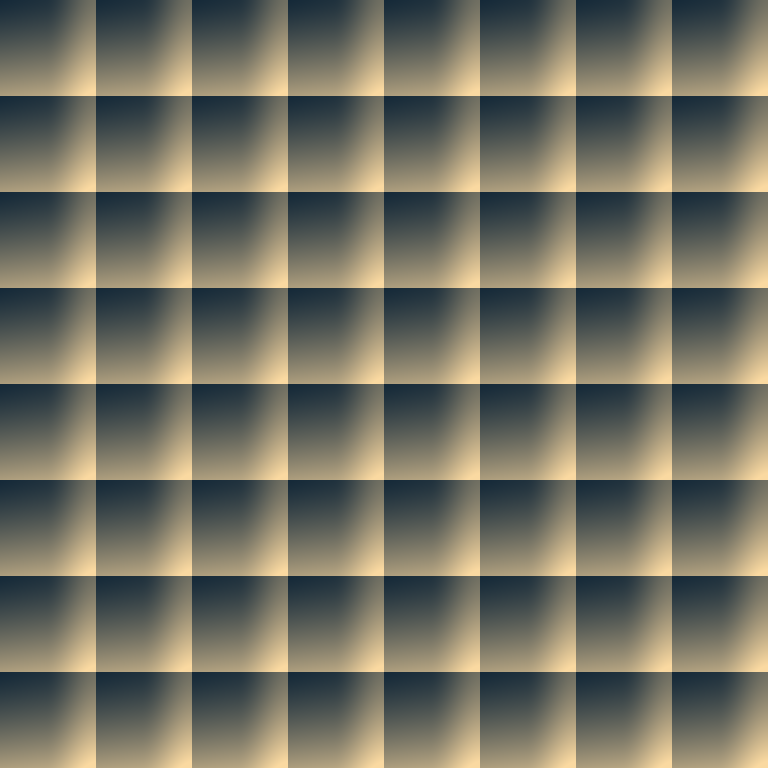
This pattern is drawn by a WebGL 2 fragment shader. Its source:

```glsl
#version 300 es
precision highp float;

#define REPEATS 8.0
#define FALL_WEIGHT 0.66
#define FALL_POWER 1.3
#define SLOPE_WEIGHT 0.10
#define RISE_WEIGHT 0.30
#define RISE_START 0.47
#define SAMPLES 3
#define SHADE_COLOR vec3(0.080, 0.160, 0.220)
#define LIGHT_COLOR vec3(0.980, 0.850, 0.630)

uniform vec2 u_resolution;
out vec4 fragColor;

// Brightness inside one cell: x runs right, y runs down from the top edge
float cellLight(vec2 cell) {
    float fall = FALL_WEIGHT * pow(cell.y, FALL_POWER);
    float slope = SLOPE_WEIGHT * cell.x;
    float rise = RISE_WEIGHT * smoothstep(RISE_START, 1.0, cell.x);
    return clamp(fall + slope + rise, 0.0, 1.0);
}

vec3 patternColor(vec2 uv) {
    vec2 cell = fract(uv * REPEATS);
    cell.y = 1.0 - cell.y;
    return mix(SHADE_COLOR, LIGHT_COLOR, cellLight(cell));
}

void main() {
    // Average a small grid of samples to smooth the cell edges
    vec3 color = vec3(0.0);
    for (int j = 0; j < SAMPLES; j++) {
        for (int i = 0; i < SAMPLES; i++) {
            vec2 offset = (vec2(i, j) + 0.5) / float(SAMPLES) - 0.5;
            color += patternColor((gl_FragCoord.xy + offset) / u_resolution);
        }
    }
    fragColor = vec4(color / float(SAMPLES * SAMPLES), 1.0);
}
```
